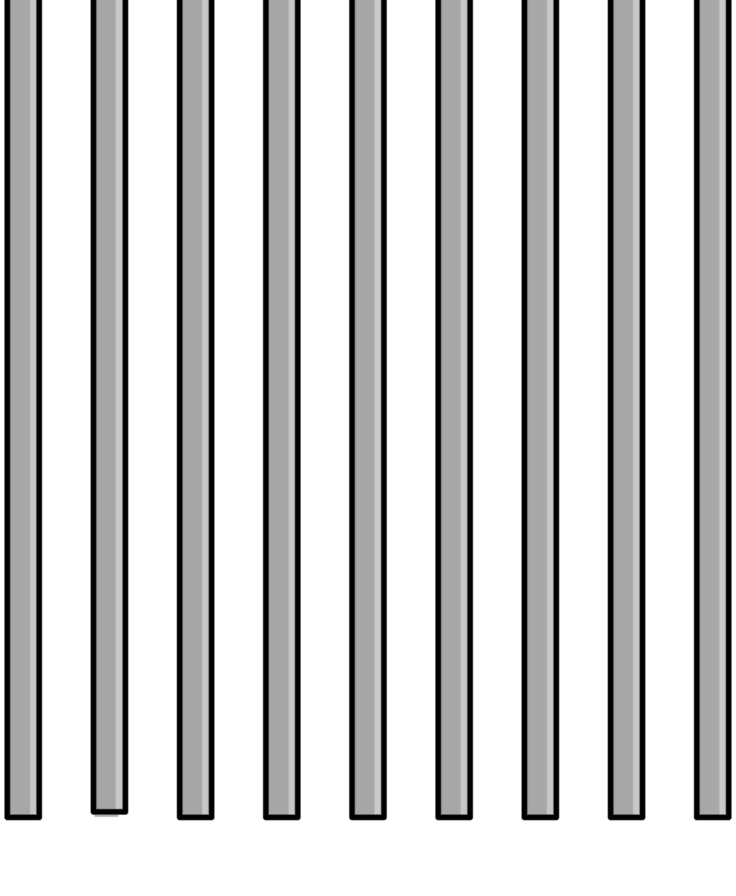
Reproduce this pattern procedurally as a Shadertoy shader.

```glsl
// Nine vertical grey metal bars with black outlines, hanging from the top on white.

const float BAR_COUNT = 9.0;
const float PITCH = 0.1171;       // bar spacing, in canvas widths
const float HALF_WIDTH = 0.0255;  // outer half width of a bar
const float OUTLINE = 0.0076;
const float BOTTOM = 0.103;       // height of the lower bar ends
const float CORNER = 0.004;
const float SHORT_BAR = 1.0;      // index of the slightly raised bar
const float SHORT_LIFT = 0.0075;

const vec3 PAPER = vec3(1.0);
const vec3 INK = vec3(0.005);
const vec3 STEEL = vec3(0.652);
const vec3 SHINE = vec3(0.775);

float hash(float n) {
    return fract(sin(n * 12.99 + 4.1) * 437.58);
}

// Coverage of the region where the distance d is negative
float coverage(float d, float blur) {
    return 1.0 - smoothstep(-blur, blur, d);
}

// Rounded bar of endless height, with its lower end at y = 0
float barDistance(vec2 p, float halfWidth, float radius) {
    vec2 q = vec2(abs(p.x) - halfWidth, -p.y) + radius;
    return length(max(q, 0.0)) + min(max(q.x, q.y), 0.0) - radius;
}

// Steel face with a lighter strip on the right and a faint dark left edge
vec3 barFace(float x, float seed, float blur) {
    float inner = HALF_WIDTH - OUTLINE;
    float start = 0.0088 + 0.0012 * (hash(seed) - 0.5);
    float strip = smoothstep(start - blur, start + blur, x);
    float rim = smoothstep(inner - 0.003, inner, x);
    vec3 shine = SHINE + 0.03 * (hash(seed + 7.0) - 0.5) - 0.035 * rim;
    vec3 steel = STEEL + 0.012 * (hash(seed + 3.0) - 0.5);
    steel -= 0.04 * (1.0 - smoothstep(-inner, -inner + 0.003, x));
    return mix(steel, shine, strip);
}

void mainImage(out vec4 fragColor, in vec2 fragCoord) {
    vec2 p = fragCoord / iResolution.x;
    float blur = max(0.75 / iResolution.x, 0.0014);

    // Nearest bar and its local coordinates
    float index = floor((p.x - 0.5) / PITCH + 0.5 * BAR_COUNT);
    index = clamp(index, 0.0, BAR_COUNT - 1.0);
    float center = 0.5 + (index - 0.5 * (BAR_COUNT - 1.0)) * PITCH;
    float isShort = 1.0 - step(0.5, abs(index - SHORT_BAR));
    vec2 local = p - vec2(center, BOTTOM + SHORT_LIFT * isShort);

    // Thin grey trace left under the raised bar
    float trace = max(abs(local.x + 0.004) - 0.016, abs(local.y + 0.0015) - 0.0015);
    vec3 color = mix(PAPER, vec3(0.68), isShort * coverage(trace, blur));

    // Black outline, then the face inside it
    float outer = barDistance(local, HALF_WIDTH, CORNER);
    float inner = barDistance(local - vec2(0.0, OUTLINE), HALF_WIDTH - OUTLINE, 0.0005);
    color = mix(color, INK, coverage(outer, blur));
    color = mix(color, barFace(local.x, index, blur), coverage(inner, blur));

    fragColor = vec4(color, 1.0);
}
```
